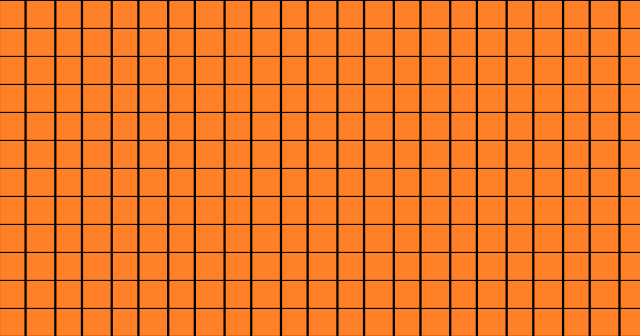
Write a WebGL 1 fragment shader that draws this pattern.

```glsl
precision highp float;
// Orange tiles ruled by paired thick vertical lines and thin horizontal lines.

uniform vec2 u_resolution;

// Lengths are fractions of the canvas height.
#define ROWS 12.0
#define ROW_SHIFT 0.0013
#define PAIR_PERIOD 0.1679
#define FIRST_LINE 0.0761
#define PAIR_GAP 0.0886
#define VERTICAL_WIDTH 0.0067
#define HORIZONTAL_WIDTH 0.0034
#define TILE_COLOR vec3(1.0, 0.50, 0.15)
#define LINE_COLOR vec3(0.005, 0.002, 0.001)

// Distance to the nearest of the lines at offset + n * period.
float repeatedLine(float position, float offset, float period) {
  return abs(fract((position - offset) / period + 0.5) - 0.5) * period;
}

// Share of a pixel covered by a line whose centre lies at this distance.
float lineCoverage(float distance, float width, float pixel) {
  float overlap = 0.5 * (width + pixel) - distance;
  return clamp(overlap / pixel, 0.0, min(1.0, width / pixel));
}

void main() {
  float pixel = 1.0 / u_resolution.y;
  vec2 p = gl_FragCoord.xy * pixel;

  // Two interleaved sets of verticals make alternating wide and narrow tiles.
  float vertical = min(repeatedLine(p.x, FIRST_LINE, PAIR_PERIOD),
                       repeatedLine(p.x, FIRST_LINE + PAIR_GAP, PAIR_PERIOD));

  // Rows are counted down from the top edge.
  float horizontal = repeatedLine(1.0 - p.y, ROW_SHIFT, 1.0 / ROWS);

  // Combine both directions without darkening the crossings twice.
  float verticalInk = lineCoverage(vertical, VERTICAL_WIDTH, pixel);
  float horizontalInk = lineCoverage(horizontal, HORIZONTAL_WIDTH, pixel);
  float ink = 1.0 - (1.0 - verticalInk) * (1.0 - horizontalInk);

  gl_FragColor = vec4(mix(TILE_COLOR, LINE_COLOR, ink), 1.0);
}
```
